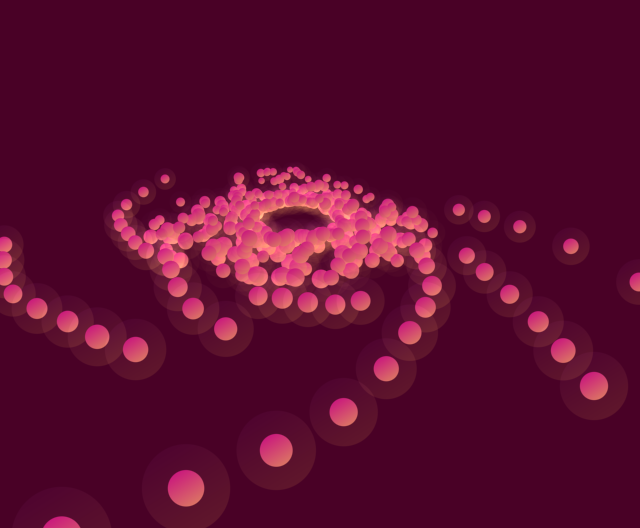
A WebGL 1 fragment shader for this background:

```glsl
precision highp float;
// A spiral swarm of glowing discs lying on a tilted plane, on deep plum.
// Discs are placed in polar ground coordinates, projected in perspective
// and shaded from magenta to orange, each with a wide faint halo.

uniform vec2 u_resolution;

#define CENTER vec2(0.560, 0.587)
#define HORIZON_GAP 0.1924
#define TILT 1.9
#define FAR_STRETCH 6.0
#define DISC_SIZE 0.0118
#define HALO_SCALE 2.42
#define CLOUD_COUNT 360
#define CLOUD_INNER 0.080
#define CLOUD_OUTER 0.280
#define CLOUD_HALO 0.30

const vec3 PLUM = vec3(0.285, 0.005, 0.150);
const vec3 MAGENTA = vec3(0.79, 0.09, 0.49);
const vec3 ORANGE = vec3(0.86, 0.46, 0.39);
const vec3 HALO_COOL = vec3(0.025, 0.010, 0.035);
const vec3 HALO_WARM = vec3(0.090, 0.085, 0.020);

float hash(float n) {
  return fract(sin(n * 12.9898) * 43758.5);
}

// Ground polar position (angle in radians, radius) to screen xy and depth.
vec3 project(float angle, float radius) {
  vec2 ground = radius * vec2(cos(angle), sin(angle));
  float behind = min(ground.y, 0.0);
  float depth = max(1.0 - TILT * ground.y + FAR_STRETCH * behind * behind, 0.15);
  float drop = HORIZON_GAP * (1.0 - 1.0 / depth);
  return vec3(CENTER + vec2(ground.x / depth, drop), depth);
}

// Adds one halo, then covers it with its shaded disc.
void drawDisc(inout vec3 color, vec2 p, vec3 place, float size, float glow) {
  float radius = DISC_SIZE * size * pow(place.z, -0.8);
  vec2 offset = p - place.xy;
  float dist = length(offset);
  float haloRadius = radius * HALO_SCALE;
  float soft = 0.8 / u_resolution.y;
  if (dist > haloRadius + soft) return;

  float slope = dot(offset, vec2(0.5, -0.8));
  float haloShade = clamp(0.5 + 0.5 * slope / haloRadius, 0.0, 1.0);
  float halo = 1.0 - smoothstep(haloRadius - soft, haloRadius + soft, dist);
  color += glow * halo * mix(HALO_COOL, HALO_WARM, haloShade);

  float discShade = clamp(0.5 + 0.5 * slope / radius, 0.0, 1.0);
  float disc = 1.0 - smoothstep(radius - soft, radius + soft, dist);
  color = mix(color, mix(MAGENTA, ORANGE, discShade), disc);
}

// Discs along a polar arc; ends and bend are (degrees, radius).
void drawArm(inout vec3 color, vec2 p, vec2 first, vec2 last, vec2 bend, float count) {
  for (int i = 0; i < 12; i++) {
    float k = float(i);
    if (k >= count) break;
    float t = k / (count - 1.0);
    vec2 polar = mix(first, last, t) + bend * sin(3.14159 * t);
    polar.y += 0.003 * sin(k * 4.7);
    float size = 0.96 + 0.12 * hash(k + first.x);
    drawDisc(color, p, project(radians(polar.x), polar.y), size, 1.0);
  }
}

// Dense ring of discs, thinning outwards and flattened towards the viewer.
void drawCloud(inout vec3 color, vec2 p) {
  for (int i = 0; i < CLOUD_COUNT; i++) {
    float k = float(i);
    float angle = k * 2.39996;
    float spread = pow(hash(k + 1.0), 1.7);
    float radius = mix(CLOUD_INNER, CLOUD_OUTER, spread);
    radius *= 1.0 - 0.28 * spread * max(sin(angle), 0.0);
    float size = 0.75 + 0.40 * hash(k + 71.0);
    drawDisc(color, p, project(angle, radius), size, CLOUD_HALO);
  }
}

void main() {
  vec2 p = gl_FragCoord.xy / u_resolution.y;
  vec3 color = PLUM;

  drawCloud(color, p);

  // Left arms, from the far curl to the near chain
  drawArm(color, p, vec2(206.6, 0.450), vec2(141.0, 0.230), vec2(0.0, -0.028), 9.0);
  drawArm(color, p, vec2(166.0, 0.451), vec2(114.0, 0.322), vec2(0.0, -0.019), 8.0);
  drawArm(color, p, vec2(141.0, 0.230), vec2(103.0, 0.282), vec2(0.0, -0.005), 5.0);

  // Front fringe of the ring
  drawArm(color, p, vec2(100.0, 0.232), vec2(74.0, 0.246), vec2(0.0), 5.0);

  // Right arms, the last one sweeping to the lower left
  drawArm(color, p, vec2(-7.0, 0.339), vec2(27.0, 0.448), vec2(-4.0, 0.0), 5.0);
  drawArm(color, p, vec2(31.0, 0.276), vec2(57.0, 0.394), vec2(3.0, 0.0), 6.0);
  drawArm(color, p, vec2(27.0, 0.199), vec2(105.0, 0.413), vec2(4.0, -0.006), 11.0);

  gl_FragColor = vec4(min(color, 1.0), 1.0);
}
```
